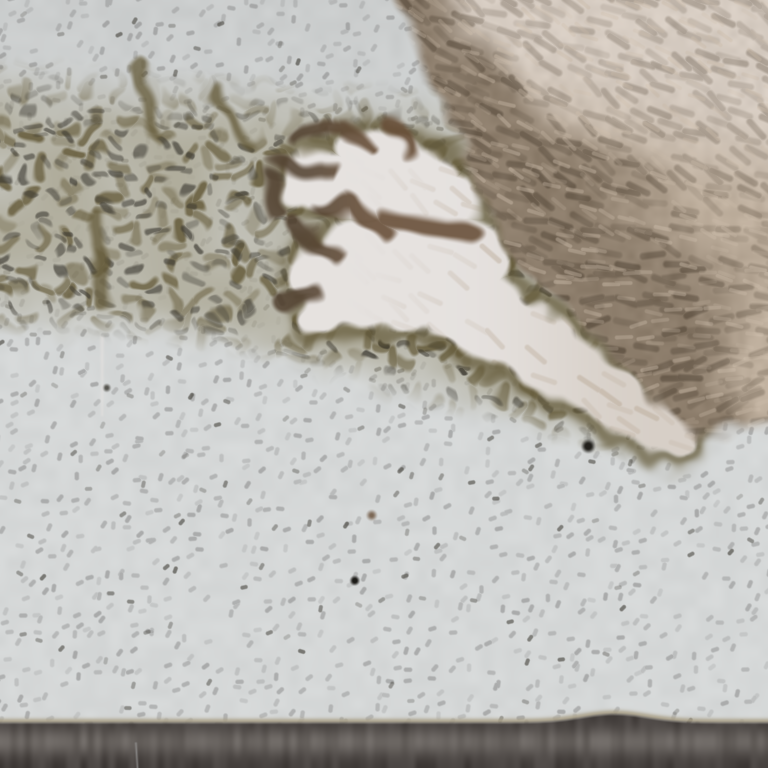
Give the GLSL for this texture, as a WebGL 2 fragment shader.

```glsl
#version 300 es
precision highp float;
uniform vec2 u_resolution;
out vec4 fragColor;

const vec3 PAPER = vec3(0.835, 0.845, 0.845);
const vec3 WHITE = vec3(0.90, 0.885, 0.875);
const vec3 OLIVE = vec3(0.39, 0.35, 0.22);
const vec3 BROWN = vec3(0.40, 0.30, 0.21);
const vec3 INK = vec3(0.22, 0.21, 0.18);
const vec3 TAN = vec3(0.74, 0.68, 0.61);
const vec3 UMBER = vec3(0.43, 0.37, 0.30);

vec2 hash2(vec2 p) {
  vec3 q = fract(p.xyx * vec3(0.1031, 0.1030, 0.0973));
  q += dot(q, q.yzx + 33.33);
  return fract((q.xx + q.yz) * q.zy);
}

float noise(vec2 p) {
  vec2 i = floor(p), f = fract(p);
  f = f * f * (3.0 - 2.0 * f);
  float low = mix(hash2(i).x, hash2(i + vec2(1, 0)).x, f.x);
  float high = mix(hash2(i + vec2(0, 1)).x, hash2(i + vec2(1, 1)).x, f.x);
  return mix(low, high, f.y);
}

float cover(float d, float soft) { return 1.0 - smoothstep(-soft, soft, d); }

// Distance to a segment whose radius runs from ra to rb
float taper(vec2 p, vec2 a, vec2 b, float ra, float rb) {
  vec2 ab = b - a;
  float h = clamp(dot(p - a, ab) / dot(ab, ab), 0.0, 1.0);
  return length(p - a - ab * h) - mix(ra, rb, h);
}

float bell(float x, float centre, float width) {
  float t = (x - centre) / width;
  return exp(-t * t);
}

// Scattered short strokes, one per grid cell
float flecks(vec2 p, float freq, float angle, float spread, float len, float wid, float chance) {
  vec2 g = p * freq, cell = floor(g);
  float ink = 0.0;
  for (int y = -1; y <= 1; y++)
    for (int x = -1; x <= 1; x++) {
      vec2 id = cell + vec2(x, y);
      vec2 seed = hash2(id + freq + 37.0);
      if (seed.x > chance) continue;
      float a = angle + spread * (seed.y - 0.5);
      vec2 dir = vec2(cos(a), sin(a)), q = g - id - hash2(id + freq);
      q -= dir * clamp(dot(q, dir), -len, len);
      float weight = 0.35 + 0.65 * fract(seed.x * 17.0);
      ink = max(ink, weight * (1.0 - smoothstep(wid * 0.3, wid, length(q))));
    }
  return ink;
}

float bodyEdge(float y) { return 0.515 + 0.44 * (1.0 - y) + 0.58 * max(0.67 - y, 0.0); }

vec3 fur(vec2 p) {
  float inset = p.x - bodyEdge(p.y);
  float width = 0.075 + 0.17 * bell(p.y, 0.69, 0.17);
  float shade = 1.0 - smoothstep(width * 0.5, width * 1.4, inset + 0.07 * (noise(p * 14.0) - 0.5));
  float glow = smoothstep(0.74, 0.93, p.y + 0.25 * (p.x - 0.8));
  vec3 c = mix(TAN, vec3(0.84, 0.80, 0.76), glow);
  c = mix(c, vec3(0.53, 0.47, 0.40), shade * 0.9);
  float angle = mix(0.25, -0.5, smoothstep(0.45, 0.8, p.y));
  c = mix(c, UMBER * 0.85, flecks(p, 46.0, angle, 0.8, 0.6, 0.3, 0.8) * mix(0.35, 0.75, shade));
  c = mix(c, vec3(0.80, 0.74, 0.67), flecks(p, 58.0, angle, 0.6, 0.55, 0.22, 0.5) * 0.45);
  return c + 0.05 * (noise(p * 90.0) - 0.5);
}

float footShape(vec2 p) {
  float d = taper(p, vec2(0.40, 0.765), vec2(0.59, 0.735), 0.037, 0.035);
  d = min(d, taper(p, vec2(0.48, 0.79), vec2(0.56, 0.76), 0.045, 0.04));
  d = min(d, taper(p, vec2(0.46, 0.68), vec2(0.59, 0.65), 0.04, 0.07));
  d = min(d, taper(p, vec2(0.405, 0.645), vec2(0.52, 0.635), 0.032, 0.06));
  d = min(d, taper(p, vec2(0.415, 0.595), vec2(0.54, 0.62), 0.025, 0.05));
  return min(d, taper(p, vec2(0.57, 0.63), vec2(0.88, 0.43), 0.06, 0.025));
}

// Dark creases between the toes
float creases(vec2 p) {
  float d = taper(p, vec2(0.36, 0.787), vec2(0.43, 0.775), 0.010, 0.007);
  d = min(d, taper(p, vec2(0.352, 0.77), vec2(0.36, 0.725), 0.007, 0.012));
  d = min(d, taper(p, vec2(0.42, 0.725), vec2(0.46, 0.737), 0.010, 0.011));
  d = min(d, taper(p, vec2(0.46, 0.737), vec2(0.50, 0.70), 0.012, 0.010));
  d = min(d, taper(p, vec2(0.50, 0.715), vec2(0.61, 0.695), 0.010, 0.014));
  d = min(d, taper(p, vec2(0.38, 0.705), vec2(0.44, 0.66), 0.013, 0.010));
  d = min(d, taper(p, vec2(0.37, 0.605), vec2(0.41, 0.62), 0.015, 0.009));
  d = min(d, taper(p, vec2(0.39, 0.82), vec2(0.45, 0.838), 0.008, 0.009));
  d = min(d, taper(p, vec2(0.45, 0.838), vec2(0.485, 0.805), 0.010, 0.006));
  return min(d, taper(p, vec2(0.51, 0.84), vec2(0.535, 0.805), 0.012, 0.006));
}

float stems(vec2 p) {
  float d = taper(p, vec2(0.18, 0.91), vec2(0.20, 0.82), 0.010, 0.006);
  d = min(d, taper(p, vec2(0.285, 0.88), vec2(0.325, 0.81), 0.008, 0.006));
  return min(d, taper(p, vec2(0.13, 0.72), vec2(0.135, 0.61), 0.007, 0.010));
}

void main() {
  vec2 p = gl_FragCoord.xy / u_resolution;
  vec2 warp = vec2(noise(p * 38.0), noise(p * 38.0 + 71.0)) - 0.5;
  vec2 w = p + 0.018 * warp;

  // Speckled ground
  vec3 c = PAPER + 0.025 * (noise(p * 60.0) - 0.5) - 0.04 * smoothstep(0.7, 1.0, p.y);
  c = mix(c, vec3(0.52), flecks(p, 56.0, 0.7, 1.8, 0.15, 0.24, 0.55) * 0.55);
  c = mix(c, INK, flecks(p, 31.0, 0.4, 2.0, 0.07, 0.12, 0.25) * 0.6);

  // Moss
  float low = 0.58 - 0.08 * p.x - 0.2 * max(p.x - 0.3, 0.0);
  float moss = smoothstep(low - 0.025, low + 0.045, w.y) * (1.0 - smoothstep(0.82, 0.94, w.y + 0.07 * p.x));
  moss *= 1.0 - smoothstep(0.74, 0.86, p.x);
  float under = moss * smoothstep(0.36, 0.5, p.x) * (1.0 - smoothstep(0.6, 0.68, p.y));
  c = mix(c, vec3(0.67, 0.655, 0.58), moss * (0.45 + 0.45 * noise(p * 13.0)));
  c = mix(c, OLIVE, flecks(w, 35.0, 0.5, 2.6, 0.32, 0.32, 0.85) * moss * 0.85);
  c = mix(c, INK, flecks(w, 50.0, -0.4, 1.6, 0.25, 0.3, 0.55) * moss * (0.65 + 0.3 * under));
  c = mix(c, OLIVE, cover(stems(w), 0.006) * 0.75);

  // Foot with a mossy rim, then the furred body
  float foot = footShape(w);
  float rim = bell(foot, 0.008, 0.012) * smoothstep(0.3, 0.42, p.x);
  c = mix(c, OLIVE, rim * 0.7 * (1.0 - smoothstep(0.83, 0.87, p.y)));
  vec3 skin = mix(WHITE, TAN, 0.35 * smoothstep(0.58, 0.85, p.x));
  skin = mix(skin, TAN, flecks(p, 38.0, -0.6, 0.7, 0.55, 0.2, 0.45) * 0.55 * smoothstep(0.45, 0.65, p.x));
  c = mix(c, skin, cover(foot, 0.006));
  float side = bodyEdge(w.y) - w.x;
  float belly = 0.43 + 0.2 * (w.x - 0.9) - w.y;
  c = mix(c, fur(p), cover(max(side, belly), 0.012));
  vec3 creaseColor = mix(INK, BROWN, 0.6 + 0.4 * smoothstep(0.38, 0.5, p.x));
  c = mix(c, creaseColor, cover(creases(w), 0.006) * 0.88);

  // Lone spots and a pale scratch
  c = mix(c, INK * 0.5, cover(length(p - vec2(0.462, 0.244)) - 0.005, 0.003));
  c = mix(c, BROWN, cover(length(p - vec2(0.484, 0.329)) - 0.005, 0.004) * 0.8);
  c = mix(c, INK * 0.6, cover(length(p - vec2(0.766, 0.419)) - 0.007, 0.004));
  c = mix(c, INK, cover(length(p - vec2(0.139, 0.495)) - 0.004, 0.003) * 0.8);
  c = mix(c, WHITE, cover(taper(p, vec2(0.133, 0.46), vec2(0.133, 0.56), 0.001, 0.002), 0.003) * 0.6);

  // Dark ledge with a pale lip
  float ledge = p.y - 0.059 - 0.011 * bell(p.x, 0.8, 0.06);
  vec3 stone = mix(vec3(0.27, 0.25, 0.24), vec3(0.41, 0.39, 0.375), bell(p.y, 0.034, 0.018));
  stone += 0.09 * (noise(p * vec2(110.0, 28.0)) - 0.5);
  stone = mix(stone, vec3(0.62), cover(taper(p, vec2(0.179, 0.0), vec2(0.177, 0.032), 0.001, 0.001), 0.002) * 0.7);
  c = mix(c, vec3(0.66, 0.62, 0.52), bell(ledge, 0.002, 0.004) * 0.8);
  c = mix(c, stone, cover(ledge, 0.003));
  fragColor = vec4(clamp(c, 0.0, 1.0), 1.0);
}
```
